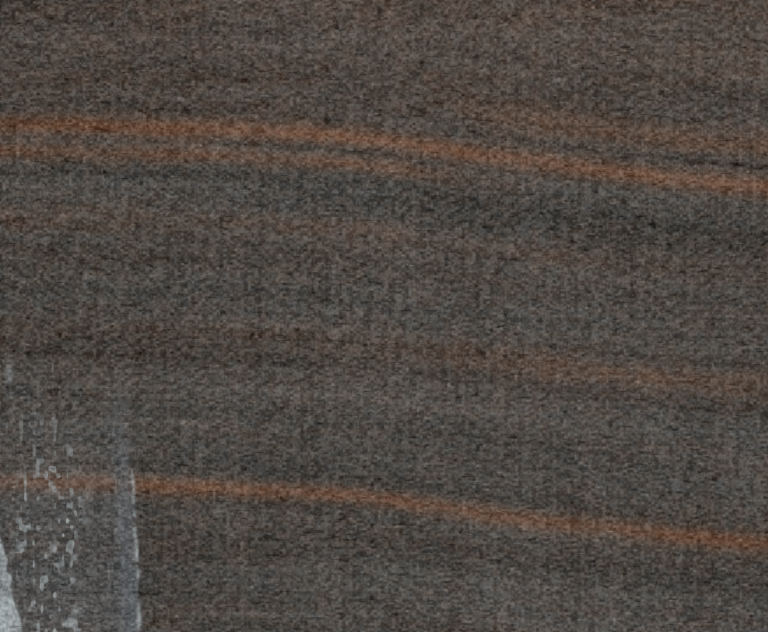
This texture is drawn by a WebGL 2 fragment shader. Its source:

```glsl
#version 300 es
precision highp float;
// Dark streaked wood veneer: long grain lines sag gently to the right, with a few
// warm bands, fine fibre speckle and a scuffed, glossy patch in the lower left.
// Stretched value noise makes the grain; soft ridges make bands and scratches.
uniform vec2 u_resolution;
out vec4 outColor;

const vec3 GRAY = vec3(0.282, 0.280, 0.272);
const vec3 WARM = vec3(0.440, 0.312, 0.240);
const vec3 GLOSS = vec3(0.36, 0.37, 0.38);
const vec3 SCUFF = vec3(0.61, 0.64, 0.65);
const float SAG = 0.08;            // drop of the grain towards the right
const float STREAK_GAIN = 0.10;
const float SPECKLE_GAIN = 0.15;
const float FIBRE_DEPTH = 0.07;
const vec2 SPECKLE_FREQ = vec2(180.0, 240.0);

float hash(vec2 p) {
  return fract(sin(dot(p, vec2(127.1, 311.7))) * 43758.5453);
}

float noise(vec2 p) {
  vec2 i = floor(p), f = fract(p);
  f = f * f * (3.0 - 2.0 * f);
  return mix(mix(hash(i), hash(i + vec2(1, 0)), f.x),
             mix(hash(i + vec2(0, 1)), hash(i + vec2(1, 1)), f.x), f.y);
}

// Soft ridge of the given half width around a centre line
float ridge(float x, float centre, float halfWidth) {
  float d = (x - centre) / halfWidth;
  return exp(-d * d);
}

// Long streaks, centred on zero
float streaks(vec2 g) {
  float sum = 0.0, amp = 0.5;
  vec2 freq = vec2(1.3, 17.0);
  for (int i = 0; i < 4; i++) {
    sum += amp * (noise(g * freq + float(i) * 19.3) - 0.5);
    freq *= vec2(1.6, 2.0);
    amp *= 0.75;
  }
  return sum;
}

// Amount of warm brown; g.y runs downwards along the grain
float warmth(vec2 g, float depth) {
  float right = smoothstep(0.6, 0.9, g.x);
  float patches = noise(g * vec2(1.8, 22.0) + 7.0);
  float w = 0.06 + 0.10 * patches;
  w += 0.17 * (1.0 - smoothstep(0.10, 0.24, depth)) * (0.6 + 0.5 * g.x);
  w += 0.62 * ridge(g.y, 0.199, 0.017);
  w += 0.45 * ridge(g.y, 0.241, 0.014) * (1.0 - right);
  w += 0.32 * ridge(g.y, 0.137, 0.022) * right;
  w += 0.18 * ridge(g.y, 0.345, 0.020);
  w += (0.14 + 0.16 * right) * ridge(g.y, 0.520, 0.028);
  w += 0.62 * ridge(g.y, 0.766, 0.015);
  return w * (0.8 + 0.4 * noise(g * vec2(7.0, 50.0)));
}

// Thin dark veins beside the warm bands
float veins(vec2 g) {
  float right = smoothstep(0.55, 0.85, g.x);
  float v = ridge(g.y, 0.221, 0.005) * (1.0 - right) * smoothstep(0.0, 0.4, g.x);
  v += ridge(g.y, 0.168, 0.006) * right;
  v += 0.6 * ridge(g.y, 0.272, 0.008);
  v += 0.5 * ridge(g.y, 0.485, 0.006) + 0.5 * ridge(g.y, 0.560, 0.006);
  return v + 0.5 * ridge(g.y, 0.735, 0.010);
}

// Glossy haze (x) and bright scuffs (y) at the lower left
vec2 wear(vec2 q) {
  float edge = 0.208 + 0.05 * (q.y - 0.72) + 0.006 * (noise(q * vec2(20.0, 60.0)) - 0.5);
  float inside = 1.0 - smoothstep(edge - 0.004, edge + 0.005, q.x);
  float haze = 0.45 * inside * smoothstep(0.55, 0.95, q.y);
  haze += 0.6 * ridge(q.x, edge - 0.015, 0.016) * smoothstep(0.48, 0.80, q.y);
  float ragged = smoothstep(0.35, 0.75, noise(q * vec2(60.0, 75.0)));
  float rim = 0.7 * ridge(q.x, edge, 0.0035) * ragged * smoothstep(0.68, 0.78, q.y);
  float field = smoothstep(0.005, 0.04, q.x) * (1.0 - smoothstep(0.11, 0.15, q.x));
  field *= smoothstep(0.56, 0.80, q.y);
  float cluster = smoothstep(0.3, 0.65, noise(q * vec2(28.0, 11.0) + 3.0));
  float flecks = 0.65 * field * cluster * smoothstep(0.60, 0.85, noise(q * vec2(150.0, 85.0)));
  flecks += 0.4 * ridge(q.x, 0.016, 0.007) * ridge(q.y, 0.60, 0.06) * ragged;
  float wedgeEdge = 0.24 * (q.y - 0.85) + 0.008 * (noise(q * 70.0) - 0.5);
  float wedge = 1.0 - smoothstep(-0.004, 0.004, q.x - wedgeEdge);
  wedge *= 0.65 + 0.5 * noise(q * vec2(90.0, 45.0));
  return clamp(vec2(haze, max(max(rim, flecks), wedge)), 0.0, 1.0);
}

void main() {
  vec2 q = gl_FragCoord.xy / u_resolution.y;
  q.y = 1.0 - q.y;

  // Grain coordinates: flat at the top, sagging below
  float drop = SAG * smoothstep(0.3, 1.3, q.x) + 0.012 * q.x;
  drop += 0.008 * (noise(q * vec2(5.0, 3.0)) - 0.5);
  vec2 g = vec2(q.x, q.y - drop * smoothstep(0.0, 0.2, q.y));

  // Wood tone
  float warm = warmth(g, q.y) + 0.22 * (noise(q * vec2(65.0, 85.0)) - 0.5);
  vec3 color = mix(GRAY, WARM, clamp(warm, 0.0, 1.0));
  color += STREAK_GAIN * streaks(g) - 0.045 * veins(g);
  color += 0.025 * (noise(vec2(q.x * 32.0, q.y * 2.0)) - 0.5);

  // Gloss and scuffs
  vec2 worn = wear(q);
  color = mix(color, GLOSS, worn.x);
  color = mix(color, SCUFF, worn.y);

  // Speckle, short dark fibres and pale glints
  float speckle = noise(q * SPECKLE_FREQ) + 0.6 * noise(q * SPECKLE_FREQ.yx * 1.5 + 31.0) - 0.8;
  vec2 bent = q + 0.006 * (noise(q * 60.0) - 0.5);
  float fibre = smoothstep(0.74, 0.95, noise(bent * vec2(85.0, 230.0) + 11.0));
  float glint = smoothstep(0.80, 0.97, noise(bent * vec2(110.0, 200.0) + 53.0));
  color += SPECKLE_GAIN * speckle - FIBRE_DEPTH * fibre + 0.07 * glint;
  outColor = vec4(clamp(color, 0.0, 1.0), 1.0);
}
```
